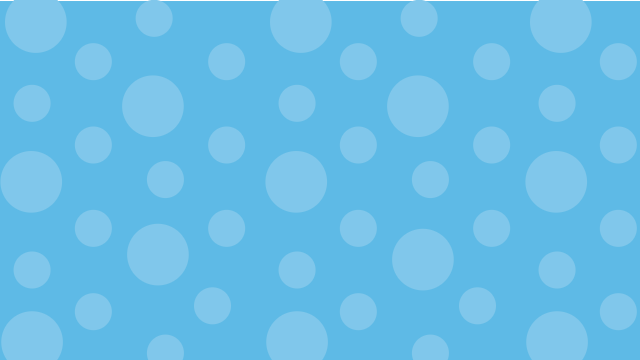
Reproduce this pattern procedurally as a Shadertoy shader.

```glsl
const vec3 SKY = vec3(0.37, 0.73, 0.90);
const vec3 PALE = vec3(0.50, 0.78, 0.92);
const float SMALL = 0.0514;
const float LARGE = 0.0856;
const float PERIOD = 0.7361;
const float NUDGE = 0.0139;
const float ROW_STEP = 0.2315;

// Loose dots of one repeat, in canvas heights
const vec2 LARGE_DOTS[4] = vec2[4](
    vec2(0.0995, 0.9387), vec2(0.4248, 0.7049),
    vec2(0.0868, 0.4949), vec2(0.0891, 0.0498));
const vec2 SMALL_DOTS[4] = vec2[4](
    vec2(0.4282, 0.9491), vec2(0.4595, 0.5012),
    vec2(0.4595, 0.0192), vec2(0.5903, 0.1505));

float circle(vec2 p, vec2 center, float radius) {
    return length(p - center) - radius;
}

float coverage(float dist, float pixel) {
    return clamp(0.5 - dist / pixel, 0.0, 1.0);
}

// Signed distance to the dots of one repeat
float dotGroup(vec2 p, float drop) {
    float d = circle(p, vec2(0.4387, 0.2928 - drop), LARGE);
    for (int i = 0; i < 4; i++) {
        d = min(d, circle(p, LARGE_DOTS[i], LARGE));
        d = min(d, circle(p, SMALL_DOTS[i], SMALL));

        // Regular columns; the right one has three rows
        float y = 0.8287 - ROW_STEP * float(i);
        d = min(d, circle(p, vec2(0.2593, y), SMALL));
        if (i < 3) d = min(d, circle(p, vec2(0.6296, y), SMALL));
    }
    // Left column
    for (int i = 0; i < 2; i++) {
        float y = 0.7130 - 2.0 * ROW_STEP * float(i);
        d = min(d, circle(p, vec2(0.0891, y), SMALL));
    }
    return d;
}

void mainImage(out vec4 fragColor, in vec2 fragCoord) {
    vec2 p = fragCoord / iResolution.y;
    float pixel = 1.0 / iResolution.y;

    // Three repeats across: the second has a lowered dot, the third sits closer
    float d = 1.0;
    for (int i = 0; i < 3; i++) {
        float shift = PERIOD * float(i) - (i == 2 ? NUDGE : 0.0);
        float drop = i == 1 ? NUDGE : 0.0;
        d = min(d, dotGroup(p - vec2(shift, 0.0), drop));
    }

    // Thin white strip along the top, beneath the dots
    vec3 color = mix(SKY, vec3(1.0), coverage(0.9972 - p.y, pixel));
    color = mix(color, PALE, coverage(d, pixel));
    fragColor = vec4(color, 1.0);
}
```
